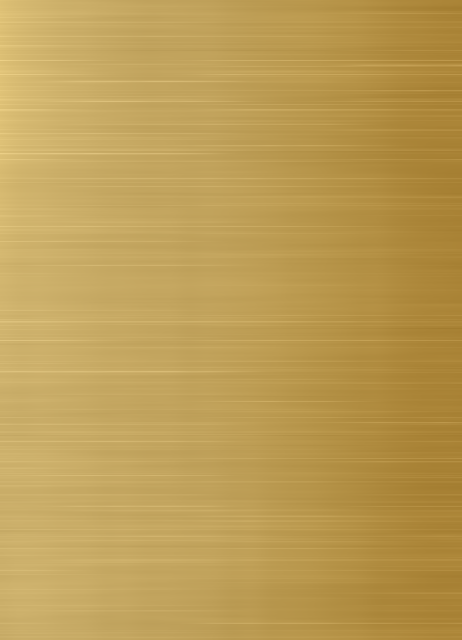
Write a Shadertoy shader that draws this texture.

```glsl
// Brushed gold sheet: a smooth light-to-dark gradient from left to right,
// covered by soft horizontal grain and by many faint hairline scratches
// that fade in and out along their length.

float hash(vec2 p) {
    vec3 q = fract(vec3(p.xyx) * 0.1031);
    q += dot(q, q.yzx + 33.33);
    return fract((q.x + q.y) * q.z);
}

float noise(vec2 p) {
    vec2 cell = floor(p), f = fract(p);
    f = f * f * (3.0 - 2.0 * f);
    return mix(mix(hash(cell), hash(cell + vec2(1, 0)), f.x),
               mix(hash(cell + vec2(0, 1)), hash(cell + vec2(1, 1)), f.x), f.y);
}

// Base tone across the sheet, with a glow along the upper left edge
vec3 goldGradient(vec2 uv) {
    float x = uv.x + 0.06 * (noise(uv * vec2(2.0, 5.0)) - 0.5);
    vec3 gold = mix(vec3(0.795, 0.685, 0.415), vec3(0.755, 0.637, 0.362), smoothstep(0.02, 0.42, x));
    gold = mix(gold, vec3(0.718, 0.585, 0.29), smoothstep(0.36, 0.74, x));
    gold = mix(gold, vec3(0.662, 0.512, 0.21), smoothstep(0.64, 0.98, x));
    float glow = exp(-uv.x * 12.0) * smoothstep(0.4, 0.9, uv.y);
    return gold + vec3(0.075, 0.07, 0.045) * glow;
}

// Soft streaks from broad bands to fine fibres, centred on zero
float brushedGrain(vec2 uv) {
    float grain = 0.0, weight = 0.4;
    vec2 scale = vec2(1.2, 14.0);
    for (int i = 0; i < 5; i++) {
        grain += weight * (noise(uv * scale + float(i) * 37.0) - 0.5);
        scale *= vec2(1.5, 2.1);
        weight *= 0.92;
    }
    return grain;
}

// One layer of thin lines: each row may hold one at a random height
float hairlines(vec2 uv, float rows, float density, float seed) {
    float y = uv.y * rows;
    float row = floor(y);
    float centre = 0.3 + 0.4 * hash(vec2(row, seed));
    float halfWidth = 0.0007 * rows;
    float blur = 0.65 * rows / iResolution.y;
    float line = 1.0 - smoothstep(halfWidth - blur, halfWidth + blur, abs(y - row - centre));
    float present = step(1.0 - density, hash(vec2(row, seed + 11.0)));
    float strength = 0.2 + 0.8 * pow(hash(vec2(row, seed + 23.0)), 3.0);
    float fade = smoothstep(0.2, 0.8, noise(vec2(uv.x * 3.2 + seed, row * 7.0 + seed)));
    float broken = 0.7 + 0.3 * noise(vec2(uv.x * 24.0, row + seed));
    return line * present * strength * fade * broken;
}

void mainImage(out vec4 fragColor, in vec2 fragCoord) {
    vec2 uv = fragCoord / iResolution.xy;
    vec3 color = goldGradient(uv);

    // Grain and faint upright bands
    color += vec3(0.046, 0.046, 0.042) * brushedGrain(uv);
    color += 0.01 * (noise(vec2(uv.x * 22.0, uv.y * 2.0)) - 0.5);

    // Light scratches, then a few dark ones
    float light = 0.0;
    for (int i = 0; i < 4; i++) {
        float layer = float(i);
        light += hairlines(uv, 73.0 + 29.0 * layer, 0.45, 5.0 + 17.0 * layer);
    }
    float dark = hairlines(uv, 120.0, 0.3, 71.0);
    color += vec3(0.11, 0.115, 0.12) * min(light, 1.0);
    color -= vec3(0.035, 0.035, 0.03) * dark;

    fragColor = vec4(clamp(color, 0.0, 1.0), 1.0);
}
```
